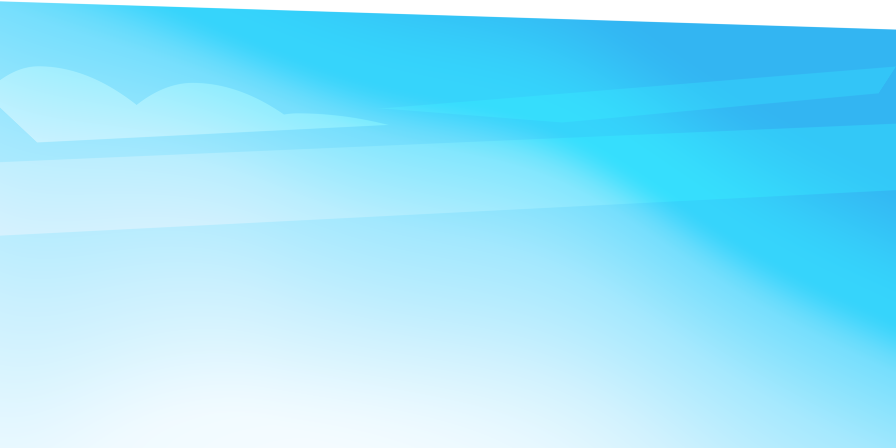
Write a Shadertoy shader that draws this background.

```glsl
const vec3 PAPER = vec3(1.0);
const vec3 DEEP_BLUE = vec3(0.20, 0.71, 0.95);
const vec3 CYAN = vec3(0.21, 0.83, 0.985);
const vec3 SKY = vec3(0.45, 0.87, 0.99);
const vec3 PALE = vec3(0.64, 0.91, 0.995);
const vec3 MIST = vec3(0.79, 0.94, 0.995);
const vec3 HAZE = vec3(0.92, 0.975, 1.0);
const vec3 GLOW = vec3(0.97, 0.99, 1.0);
const vec2 GLOW_CENTER = vec2(0.70, -0.03);
const vec2 GLOW_SIZE = vec2(0.60, 0.20);
const float BAND_LIFT = 1.0;
const float CLOUD_LIFT = 1.7;
const float STREAK_LIFT = 0.85;

// Height at x of a line through point p
float line(float x, vec2 p, float slope) {
    return p.y + slope * (x - p.x);
}

// Parabolic hump with separate left and right steepness
float hump(float x, vec2 top, float left, float right) {
    float dx = x - top.x;
    return top.y - (dx < 0.0 ? left : right) * dx * dx;
}

// Smooth coverage of the area between two heights
float between(float y, float low, float high, float blur) {
    return smoothstep(-blur, blur, min(y - low, high - y));
}

// Translucent brightening that keeps cyan saturated
vec3 lift(vec3 c, float amount) {
    vec3 gain = vec3(0.20 * (c.r - 0.2), 0.25 * (1.0 - c.g), 0.40 * (1.0 - c.b));
    return c + amount * gain;
}

// Diagonal gradient from deep blue through cyan to white haze
vec3 skyColor(vec2 p) {
    float bulge = (p.x - 1.25) / 0.35;
    float front = line(p.x, vec2(0.39, 0.974), -0.437) + 0.10 * exp(-bulge * bulge);
    float depth = front - p.y;
    float pale = depth * mix(0.68, 1.0, smoothstep(0.0, 0.6, p.x));

    vec3 c = mix(DEEP_BLUE, CYAN, smoothstep(-0.36, -0.04, depth));
    c = mix(c, SKY, smoothstep(-0.02, 0.11, pale));
    c = mix(c, PALE, clamp((pale - 0.09) / 0.21, 0.0, 1.0));
    c = mix(c, MIST, clamp((pale - 0.30) / 0.25, 0.0, 1.0));
    c = mix(c, HAZE, clamp((pale - 0.55) / 0.28, 0.0, 1.0));

    vec2 g = (p - GLOW_CENTER) / GLOW_SIZE;
    return mix(c, GLOW, 0.75 * exp(-dot(g, g)));
}

float bandMask(vec2 p, float blur) {
    float low = line(p.x, vec2(0.0, 0.474), 0.0508);
    float high = line(p.x, vec2(0.0, 0.638), 0.043);
    return between(p.y, low, high, blur);
}

float cloudMask(vec2 p, float blur) {
    float high = hump(p.x, vec2(0.086, 0.852), 4.2, 1.8);
    high = max(high, hump(p.x, vec2(0.430, 0.815), 3.15, 1.7));
    high = max(high, hump(p.x, vec2(0.664, 0.747), 3.0, 0.63));
    float low = line(p.x, vec2(0.083, 0.682), 0.05);
    low = max(low, line(p.x, vec2(0.0, 0.760), -0.94));
    return between(p.y, low, high, blur);
}

float streakMask(vec2 p, float blur) {
    float high = line(p.x, vec2(0.852, 0.758), 0.0815);
    float low = line(p.x, vec2(1.255, 0.7266), -0.078);
    low = max(low, line(p.x, vec2(1.255, 0.7266), 0.0922));
    low = max(low, line(p.x, vec2(1.961, 0.7917), 1.536));
    return between(p.y, low, high, blur);
}

void mainImage(out vec4 fragColor, in vec2 fragCoord) {
    vec2 p = fragCoord / iResolution.xy * vec2(2.0, 1.0);
    float blur = 0.7 / iResolution.y;

    vec3 color = skyColor(p);
    color = lift(color, BAND_LIFT * bandMask(p, blur));
    color = lift(color, CLOUD_LIFT * cloudMask(p, blur));
    color = lift(color, STREAK_LIFT * streakMask(p, blur));

    // Slanted white margin along the top
    float rim = line(p.x, vec2(0.0, 0.997), -0.0315);
    color = mix(color, PAPER, smoothstep(-blur, blur, p.y - rim));

    fragColor = vec4(color, 1.0);
}
```
